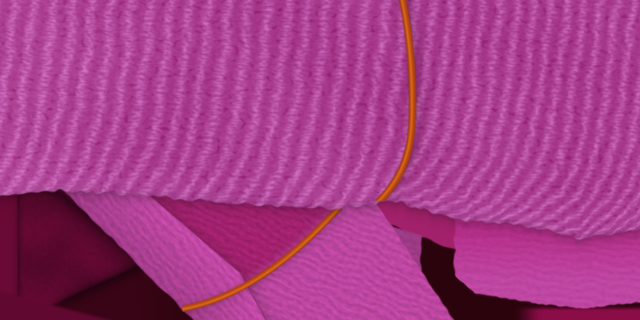
Give the GLSL for this texture, as a WebGL 1 fragment shader.

```glsl
precision highp float;
// Ribbed pink crepe fabric: a large roll above folded strips, tied with an orange band.
uniform vec2 u_resolution;

const vec3 CREST = vec3(0.81, 0.43, 0.75);
const vec3 VALLEY = vec3(0.62, 0.18, 0.505);
const vec3 STRIP = vec3(0.73, 0.27, 0.62);
const vec3 MAGENTA = vec3(0.59, 0.12, 0.40);
const vec3 CRIMSON = vec3(0.36, 0.03, 0.18);
const vec3 SHADOW = vec3(0.17, 0.01, 0.05);
const vec3 ORANGE = vec3(0.71, 0.27, 0.08);
const float RIB_LEFT = 0.061;
const float RIB_RIGHT = 0.052;
const float BAND_HALF = 0.0115;
const float SOFT = 0.004;
const float TAU = 6.28318;

vec2 gradientAt(vec2 cell) {
  float h = fract(sin(dot(cell, vec2(127.1, 311.7))) * 43758.5);
  return vec2(cos(h * TAU), sin(h * TAU));
}

float noise(vec2 p) {
  vec2 i = floor(p), f = p - i;
  vec2 w = f * f * f * (f * (f * 6.0 - 15.0) + 10.0);
  vec2 o = vec2(1.0, 0.0);
  float low = mix(dot(gradientAt(i), f), dot(gradientAt(i + o.xy), f - o.xy), w.x);
  float high = mix(dot(gradientAt(i + o.yx), f - o.yx), dot(gradientAt(i + 1.0), f - 1.0), w.x);
  return mix(low, high, w.y);
}

float ramp(float a, float b, float x) { return clamp((x - a) / (b - a), 0.0, 1.0); }
float fill(float d) { return smoothstep(-SOFT, SOFT, d); }

// Signed distance to the line a-b, positive on its left.
float side(vec2 p, vec2 a, vec2 b) {
  vec2 t = normalize(b - a);
  return t.x * (p.y - a.y) - t.y * (p.x - a.x);
}

float rollEdge(float x) {
  float y = 0.388 + 0.018 * ramp(0.0, 0.18, x) - 0.018 * ramp(0.18, 0.47, x);
  y -= 0.026 * ramp(0.47, 0.73, x) + 0.013 * ramp(0.73, 1.04, x);
  y += 0.018 * ramp(1.04, 1.2, x) - 0.049 * ramp(1.25, 1.41, x);
  y -= 0.026 * ramp(1.41, 1.67, x) + 0.04 * ramp(1.67, 1.8, x);
  return y + 0.03 * ramp(1.8, 2.0, x) + 0.012 * noise(vec2(x * 36.0, 3.4));
}

float flapEdge(float x) {
  return 0.14 - 0.057 * ramp(1.419, 1.484, x) - 0.033 * ramp(1.484, 1.69, x)
    - 0.014 * ramp(1.69, 1.82, x) + 0.02 * ramp(1.82, 2.0, x) + 0.004 * noise(vec2(x * 60.0, 8.4));
}

// Fine wrinkles running across the axis of a strip.
float crepe(vec2 p, vec2 axis) {
  vec2 q = vec2(dot(p, vec2(-axis.y, axis.x)), dot(p, axis));
  return 0.4 * sin(q.y * 270.0 + 6.0 * noise(q * 14.0)) + noise(q * vec2(60.0, 110.0));
}

vec3 rollColor(vec2 p, float depth, float bandX) {
  float right = fill(p.x - bandX);
  float bend = mix(0.09, 0.2, right) * exp(-depth / 0.11);
  float u = p.x - 0.11 * p.y + bend + 0.014 * noise(p * vec2(7.0, 10.0)) + 0.006 * noise(p * 38.0);
  float wave = 0.5 + 0.5 * cos(TAU * u / mix(RIB_LEFT, RIB_RIGHT, right));
  float rib = wave * (0.5 + 0.5 * wave);
  float stitch = noise(vec2(u * 60.0 + p.y * 30.0, p.y * 115.0));
  float grain = noise(p * 80.0 + 7.0);
  float pits = smoothstep(0.12, 0.45, noise(p * vec2(52.0, 66.0))) * (1.0 - rib);
  float light = 0.13 + 0.47 * rib + stitch * (0.12 + 0.5 * rib) + 0.14 * grain - 0.25 * pits;
  light += 0.18 * exp(-depth / 0.08) + 0.12 * noise(p * 3.0) + 0.12 * (1.0 - ramp(0.0, 0.6, p.x));
  vec3 c = mix(VALLEY, CREST, clamp(light, -0.3, 1.1));
  c *= 1.0 - 0.12 * exp(-max(depth, 0.0) / 0.012);
  return c * (1.0 - 0.17 * exp(-abs(p.x - bandX - 0.012) / 0.02) * step(0.36, p.y));
}

vec3 backdrop(vec2 p) {
  vec3 c = mix(SHADOW, CRIMSON, 0.3 * (1.0 - ramp(0.4, 0.65, p.x)));
  float crease = side(p, vec2(0.2, 0.06), vec2(0.43, 0.165));
  float fold = 1.0 - 0.45 * exp(-abs(side(p, vec2(0.19, 0.39), vec2(0.34, 0.27))) / 0.025);
  vec3 cloth = CRIMSON * (1.0 + 0.2 * noise(p * 9.0) + 0.08 * noise(p * 80.0)) * fold;
  c = mix(c, cloth, smoothstep(-0.012, 0.012, crease) * (1.0 - step(0.8, p.x)));
  c = mix(c, CRIMSON * 1.15, fill(0.055 - p.x));
  c *= 1.0 - 0.3 * exp(-abs(p.x - 0.058) / 0.007);
  c *= 1.0 - 0.55 * exp(-abs(crease) / 0.015) * smoothstep(0.13, 0.22, p.x) * fill(0.45 - p.x);
  c = mix(c, CRIMSON * 1.05, smoothstep(-0.008, 0.008, -side(p, vec2(0.0, 0.09), vec2(0.34, 0.0))));
  float floorFold = smoothstep(1.6, 1.7, p.x) * smoothstep(-0.01, 0.01, 0.037 - p.y);
  return mix(c, vec3(0.54, 0.05, 0.28), floorFold);
}

vec3 bandColor(float d) {
  float across = d / BAND_HALF;
  return ORANGE * (1.05 - 0.25 * across * across) + vec3(0.1, 0.12, 0.0) * exp(-pow(across + 0.2, 2.0) * 8.0);
}

void main() {
  vec2 p = gl_FragCoord.xy / u_resolution.y;
  p.x *= 2.0 * u_resolution.y / u_resolution.x;
  float edge = rollEdge(p.x);
  vec3 c = backdrop(p);

  // Small folds beside the dark gap.
  float shelf = side(p, vec2(1.3, 0.265), vec2(1.42, 0.22)) + 0.01 * noise(p * 22.0);
  c = mix(c, vec3(0.64, 0.13, 0.42), fill(shelf) * fill(p.x - 1.15) * fill(1.44 - p.x));
  float tuck = fill(1.315 + 0.012 * noise(p * 20.0) - p.x) * fill(p.y - 0.15) * fill(0.285 - p.y + 0.3 * (1.25 - p.x));
  c = mix(c, STRIP * (0.84 + 0.05 * crepe(p, vec2(0.3, 0.95))), tuck * fill(p.x - 1.15));

  // Right hanging flap.
  vec3 flap = mix(STRIP * 1.02, vec3(0.71, 0.17, 0.53), ramp(0.12, 0.3, p.y));
  flap *= 1.0 + 0.06 * crepe(p, vec2(0.1, 0.99));
  c = mix(c, flap, fill(p.x - 1.42 - 0.008 * noise(p * 30.0)) * fill(p.y - flapEdge(p.x)));

  // Wide tied strip, then the narrow strip lying over its left side.
  float seam = min(0.469 + (0.388 - p.y) * 1.17, 0.755 + (0.14 - p.y) * 0.55);
  float wideRight = 1.185 + (0.349 - p.y) * 0.67 + 0.008 * noise(p * 24.0);
  float d = p.x - 0.605;
  float tieY = 0.043 + 0.25 * d + 0.95 * d * d;
  float tie = (p.y - tieY) / sqrt(1.0 + pow(0.25 + 1.9 * d, 2.0));
  vec3 wide = mix(STRIP * 1.01, MAGENTA * 1.08, smoothstep(-0.02, 0.04, tie));
  wide *= (1.0 + 0.11 * crepe(p, vec2(0.42, 0.91))) * (1.0 - 0.2 * exp(-max(p.x - seam, 0.0) / 0.02));
  c = mix(c, wide, fill(p.x - seam) * fill((wideRight - p.x) * 0.83));
  float narrowLeft = 0.208 + (0.396 - p.y) + 0.008 * noise(p * 24.0 + 5.0);
  float across = ramp(narrowLeft, seam, p.x);
  vec3 narrow = STRIP * (0.88 + 0.18 * across) * (1.0 + 0.11 * crepe(p, vec2(0.75, 0.66)));
  c = mix(c, narrow, fill((p.x - narrowLeft) * 0.7) * fill((seam - p.x) * 0.65));

  // Lower run of the band, with its contact shadow.
  float tieSpan = fill(p.x - 0.57) * fill(1.07 - p.x);
  c *= 1.0 - 0.18 * tieSpan * exp(-abs(tie + 0.008) / 0.014);
  c = mix(c, bandColor(tie), tieSpan * fill(BAND_HALF * 0.85 - abs(tie)));

  // Large roll and the upper run of the band.
  c *= 1.0 - 0.25 * exp(-max(edge - p.y, 0.0) / 0.018);
  float h = p.y - 0.69;
  float bandX = 1.289 - (h > 0.0 ? 0.32 * h * h : -3.2 * h * h * h);
  float slope = h > 0.0 ? 0.64 * h : 9.6 * h * h;
  c = mix(c, rollColor(p, p.y - edge, bandX), fill(p.y - edge));
  float wrap = (p.x - bandX) / sqrt(1.0 + slope * slope);
  c = mix(c, bandColor(wrap), fill(BAND_HALF - abs(wrap)) * fill(p.y - 0.372));

  gl_FragColor = vec4(clamp(c, 0.0, 1.0), 1.0);
}
```
